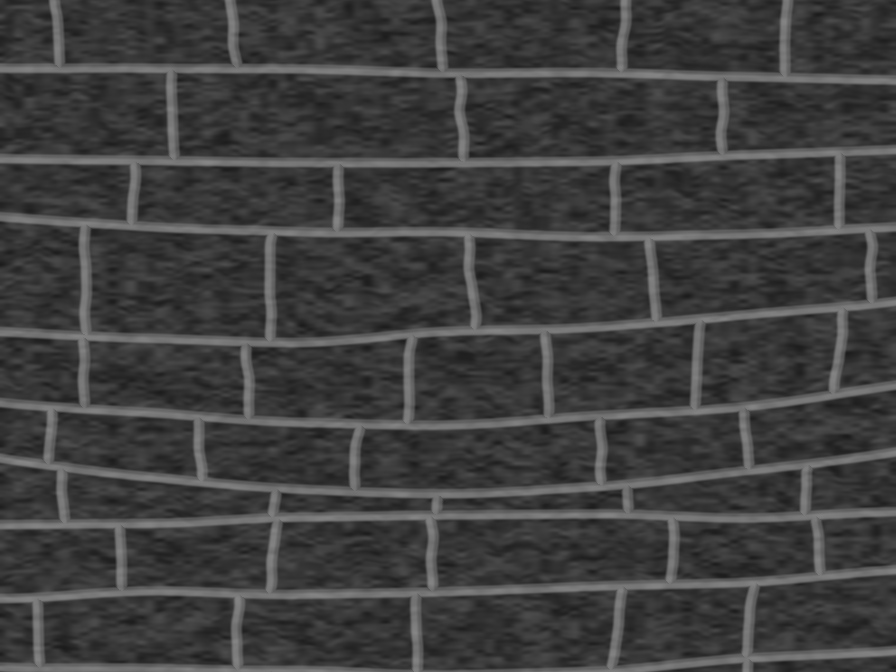
A Shadertoy shader for this texture:

```glsl
// Dark rough stone wall: wavy courses of uneven blocks with pale grey mortar.
#define BED_HALF 0.0073      // half width of horizontal mortar
#define JOINT_HALF 0.0083    // half width of upright mortar
#define SAG 0.05             // deepest sag of a course line
#define WAVE 0.012           // small waviness of course lines
#define JITTER 0.4           // spread of upright joints
#define LEAN 0.22            // slant of upright joints
#define GRAIN vec2(42.0, 105.0)
#define GRAIN_DEPTH 0.21
#define STONE vec3(0.208)
#define MORTAR_CORE vec3(0.475)
#define MORTAR_EDGE vec3(0.375)

const int LINES = 9;

// Per course, top to bottom: height of its lower line, tilt, joints across, joint phase
const vec4 COURSES[10] = vec4[10](
    vec4(0.895, -0.019, 5.0, 0.29), vec4(0.771, 0.009, 3.0, 0.53),
    vec4(0.670, -0.024, 4.0, 0.63), vec4(0.531, 0.052, 5.0, 0.67),
    vec4(0.411, 0.021, 6.0, 0.69), vec4(0.321, 0.005, 5.0, 0.20),
    vec4(0.231, 0.012, 5.0, 0.45), vec4(0.132, 0.035, 5.0, 0.58),
    vec4(0.019, 0.024, 5.0, 0.27), vec4(-0.090, 0.0, 2.0, 0.72));

float hash(vec2 p) {
    return fract(sin(dot(p, vec2(127.1, 311.7))) * 43758.5453);
}

float noise(vec2 p) {
    vec2 i = floor(p), f = fract(p);
    f = f * f * (3.0 - 2.0 * f);
    return mix(mix(hash(i), hash(i + vec2(1, 0)), f.x),
               mix(hash(i + vec2(0, 1)), hash(i + vec2(1, 1)), f.x), f.y);
}

// Height of a course line at u, which runs 0 to 1 across the canvas
float lineHeight(int i, float u) {
    float row = float(i);
    float sag = SAG * mod(row, 6.0) / 5.0 * 4.0 * u * (1.0 - u);
    float wave = WAVE * (noise(vec2(u * 6.0, row * 7.0)) - 0.5);
    return COURSES[i].x + COURSES[i].y * (u - 0.5) - sag + wave;
}

// Keep whichever mortar coordinate lies nearer to its centre line
float nearer(float a, float b) {
    return abs(a) < abs(b) ? a : b;
}

void mainImage(out vec4 fragColor, in vec2 fragCoord) {
    vec2 p = fragCoord / iResolution.y;
    float aspect = iResolution.x / iResolution.y;
    float u = p.x / aspect;
    float pixel = 1.0 / iResolution.y;

    // Horizontal mortar, and the course that holds this point
    float band = 100.0;
    int course = 0;
    for (int i = 0; i < LINES; i++) {
        float offset = p.y - lineHeight(i, u);
        band = nearer(band, offset / BED_HALF);
        if (offset < 0.0) course = i + 1;
    }

    // Upright joints of that course
    vec4 c = COURSES[course];
    float row = float(course);
    float cell = floor(u * c.z);
    for (float k = -1.0; k <= 1.0; k++) {
        vec2 id = vec2(cell + k, row);
        float at = (id.x + c.w + JITTER * (hash(id + 3.7) - 0.5)) / c.z;
        float slant = LEAN * (hash(id + 19.3) - 0.4) * (p.y - c.x - 0.05);
        float bend = 0.006 * (noise(vec2(p.y * 30.0, id.x * 5.0 + row)) - 0.5);
        band = nearer(band, (p.x - at * aspect - slant - bend) / JOINT_HALF);
    }

    // Stretched grain shared by stone and mortar
    vec2 warp = vec2(0.0, 0.006 * noise(p * 35.0));
    float grain = 0.55 * noise((p + warp) * GRAIN)
                + 0.45 * noise((p + warp) * GRAIN * 1.7 + 31.0) - 0.5;
    vec3 stone = STONE + GRAIN_DEPTH * grain;

    // Mortar with a lighter streak just off its centre
    float streak = smoothstep(0.2, 0.9, abs(band + 0.25));
    vec3 mortar = mix(MORTAR_CORE, MORTAR_EDGE, streak) + 0.11 * grain;

    float soft = max(1.2 * pixel, 0.0022) / BED_HALF;
    float cover = 1.0 - smoothstep(1.0 - soft, 1.0 + soft, abs(band));
    fragColor = vec4(mix(stone, mortar, cover), 1.0);
}
```
